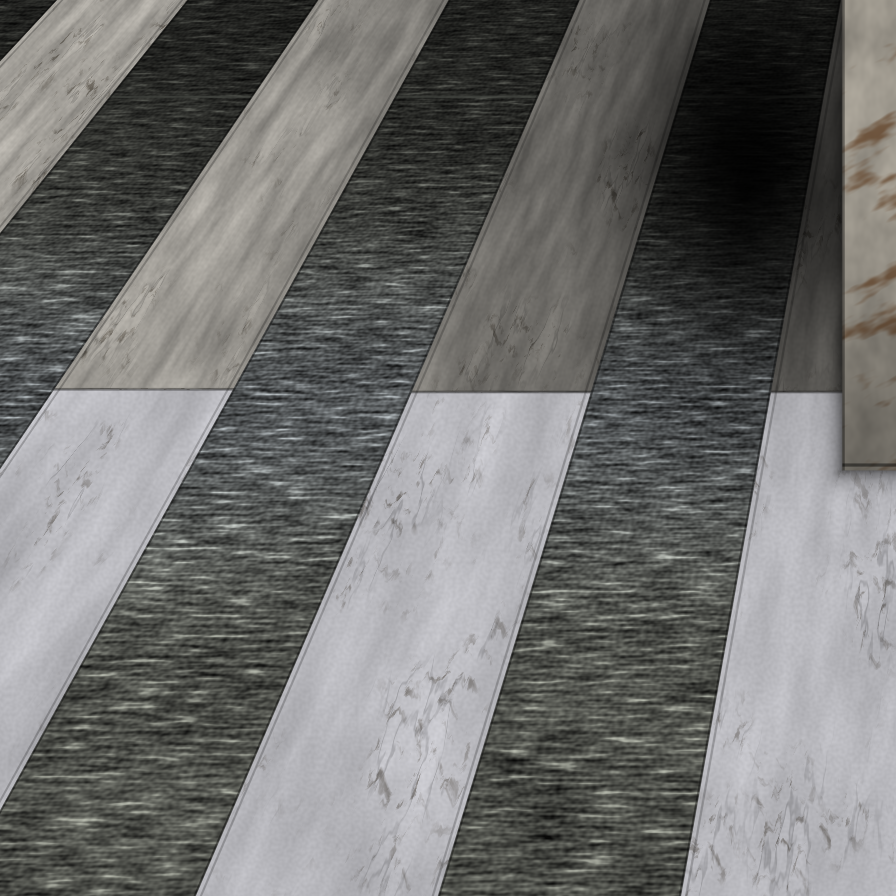
Give the GLSL for this texture, as a WebGL 2 fragment shader.

```glsl
#version 300 es
precision highp float;

uniform vec2 u_resolution;
out vec4 fragColor;

vec2 hashGradient(vec2 cell) {
    vec3 h = fract(cell.xyx * vec3(0.1031, 0.1030, 0.0973));
    h += dot(h, h.yzx + 33.33);
    float angle = 6.2832 * fract((h.x + h.y) * h.z);
    return vec2(cos(angle), sin(angle));
}

// Gradient noise, roughly -0.7 to 0.7
float noise(vec2 p) {
    vec2 i = floor(p), f = p - i;
    vec2 w = f * f * f * (f * (f * 6.0 - 15.0) + 10.0);
    float a = dot(hashGradient(i), f);
    float b = dot(hashGradient(i + vec2(1, 0)), f - vec2(1, 0));
    float c = dot(hashGradient(i + vec2(0, 1)), f - vec2(0, 1));
    float d = dot(hashGradient(i + 1.0), f - 1.0);
    return mix(mix(a, b, w.x), mix(c, d, w.x), w.y);
}

float fbm(vec2 p) {
    float sum = 0.0, amplitude = 0.6;
    for (int i = 0; i < 4; i++) {
        sum += amplitude * noise(p);
        p = p * 2.03 + 17.1;
        amplitude *= 0.55;
    }
    return sum;
}

float line(float dist, float halfWidth, float px) {
    return 1.0 - smoothstep(halfWidth - 0.5 * px, halfWidth + px, abs(dist));
}

// Dark slate with fine streaks across the lanes
vec3 slate(vec2 floorPos, vec2 uv, float shadow) {
    float t = 1.0 - uv.y;
    float streak = noise(floorPos * vec2(4.0, 42.0)) + 0.8 * noise(floorPos * vec2(9.0, 70.0) + 31.0);
    float grain = noise(floorPos * vec2(38.0, 62.0) + 9.0);
    float cloud = fbm(floorPos * vec2(0.9, 2.0) + 4.0);
    float base = mix(0.13, 0.34, smoothstep(0.02, 0.46, t)) - 0.03 * smoothstep(0.55, 0.75, t);
    float tone = base * (1.0 + 0.75 * streak + 0.45 * grain + 0.4 * cloud);
    tone += 0.16 * base / 0.34 * smoothstep(0.3, 0.75, streak);
    vec3 tint = mix(vec3(1.0, 1.02, 0.95), vec3(0.98, 1.02, 1.04), exp(-pow((t - 0.45) / 0.16, 2.0)));
    return max(tone, 0.03) * tint * (1.0 - 0.93 * shadow);
}

// Pale marble with veins running along the lanes
vec3 marble(vec2 floorPos, vec2 uv, float nearSide, float shadow) {
    vec2 p = floorPos + vec2(7.3 * floor(floorPos.x), 13.7 * nearSide);
    float cloud = fbm(p * vec2(2.2, 0.9));
    float vein = fbm(p * vec2(7.0, 1.6) + 5.0);
    float speckle = fbm(p * vec2(16.0, 11.0) + 2.0 * vein);
    float patches = smoothstep(-0.05, 0.35, fbm(p * vec2(2.0, 1.3) + 40.0));

    vec3 farColor = mix(0.62, 0.44, smoothstep(0.2, 0.62, uv.x)) * vec3(1.0, 0.98, 0.94);
    vec3 color = mix(farColor, vec3(0.72, 0.72, 0.74), nearSide);
    color *= 1.0 + 0.22 * cloud + mix(0.4, 0.1, nearSide) * vein;
    color = mix(color, color * vec3(0.66, 0.64, 0.61), patches * smoothstep(0.08, 0.4, speckle));
    float crack = 1.0 - smoothstep(0.0, 0.06, abs(vein - 0.12));
    color *= 1.0 - 0.16 * crack * patches;
    color *= 1.0 + 0.05 * noise(uv * 230.0);
    return color * (1.0 - 0.82 * shadow * (1.0 - 0.8 * nearSide));
}

// Upright stone block with rusty diagonal veins
vec3 block(vec2 uv) {
    vec2 p = vec2(uv.x + uv.y, uv.y - 0.55 * uv.x);
    float rust = fbm(p * vec2(7.0, 24.0) + 3.0);
    float cloud = fbm(uv * vec2(18.0, 12.0));
    vec3 color = vec3(0.59, 0.57, 0.53) * (1.0 + 0.35 * cloud);
    color = mix(color, vec3(0.36, 0.24, 0.14), 0.75 * smoothstep(0.12, 0.42, rust));
    return color * mix(0.72, 1.05, smoothstep(0.47, 0.75, uv.y));
}

void main() {
    vec2 uv = gl_FragCoord.xy / u_resolution;
    float px = 1.0 / u_resolution.y;
    float t = 1.0 - uv.y;

    // Perspective floor: lanes converge beyond the upper right
    float laneWidth = 0.1458 + 0.125 * t;
    float lane = (uv.x - 1.1465) / laneWidth + 3.428;
    vec2 floorPos = vec2(lane, 8.0 * log(1.1667 + t));
    float inside = (0.5 - abs(mod(lane + 0.5, 2.0) - 1.0)) * laneWidth;

    vec2 shadowPos = (uv - vec2(0.835, 0.81)) / vec2(0.14, 0.21);
    float shadow = exp(-dot(shadowPos, shadowPos));
    float seam = t - 0.4375 + 0.003 * step(lane, -0.5);
    float nearSide = smoothstep(-px, px, seam);

    // Stripes and cross joints
    vec3 dark = slate(floorPos, uv, shadow);
    dark = mix(dark, vec3(0.27, 0.28, 0.26) * (1.0 - 0.9 * shadow), 0.7 * line(t - 0.108, 0.001, px));
    vec3 pale = marble(floorPos, uv, nearSide, shadow);
    pale = mix(pale, pale * 0.62, line(seam, 0.0012, px));
    pale *= 1.0 - 0.22 * line(inside - 0.006, 0.001, px);
    vec3 color = mix(dark, pale, smoothstep(-px, px, inside));
    color *= 1.0 - 0.4 * line(inside + 0.001, 0.001, px);

    // Block with its contact shadow and lower lip
    vec2 gap = max(vec2(0.94 - uv.x, 0.475 - uv.y), 0.0);
    color *= 1.0 - 0.5 * exp(-length(gap) / 0.012);
    vec3 stone = block(uv);
    stone *= 1.0 - 0.45 * line(uv.y - 0.481, 0.0015, px);
    stone *= 1.0 - 0.4 * line(uv.x - 0.941, 0.0015, px);
    float onBlock = smoothstep(-px, px, min(uv.x - 0.94, uv.y - 0.475));
    fragColor = vec4(mix(color, stone, onBlock), 1.0);
}
```
